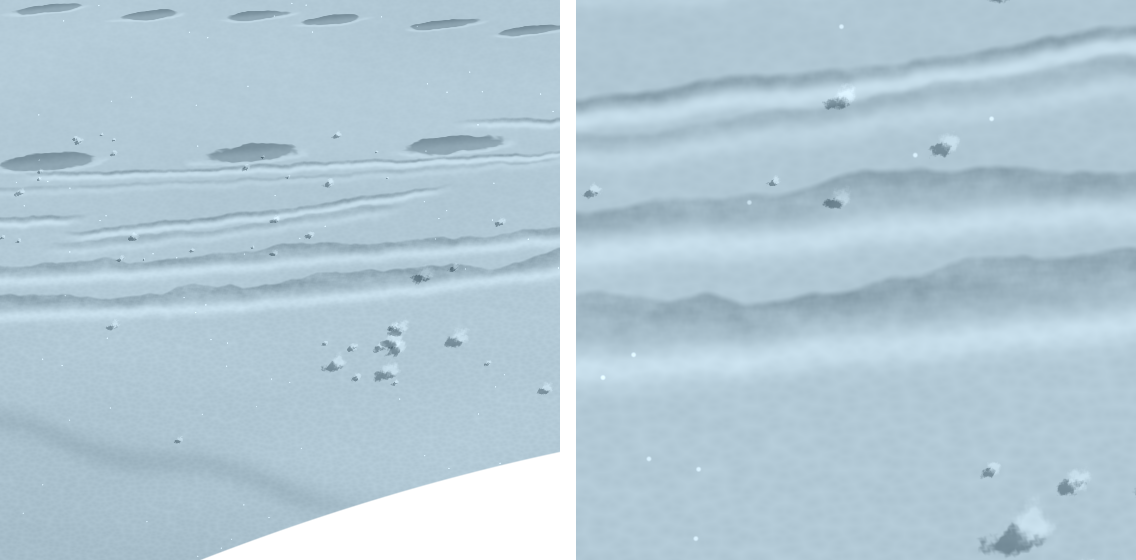
Left, the full canvas; right, a detail of the centre.
A Shadertoy shader for this texture:

```glsl
// Sunlit snow crossed by shallow ski grooves, with rows of hollow footprints,
// scattered clumps and a white curved corner. Each feature adds a signed
// light offset to one snow colour; layered sines and cells roughen it.
#define SNOW vec3(0.700, 0.790, 0.840)
#define BLANK vec3(1.0)
#define GROOVE_DEPTH 0.15
#define RIM_LIGHT 0.085
#define PRINT_DEPTH 0.21
#define CLUMP_DEPTH 0.23
#define GRAIN 0.030
#define SPARKLE 0.16
#define CLUMPS 18
#define CRUMBS 26

vec2 hash2(vec2 p) {
    vec3 q = fract(p.xyx * vec3(0.1031, 0.1030, 0.0973));
    q += dot(q, q.yzx + 33.33);
    return fract((q.xx + q.yz) * q.zy);
}

// Layered, rotated sines, roughly -1 to 1
float wave(vec2 p) {
    float sum = 0.0, amp = 0.5;
    for (int i = 0; i < 4; i++) {
        p = mat2(0.8, -0.6, 0.6, 0.8) * p * 1.9 + 1.3;
        sum += amp * sin(p.x + 1.5 * sin(p.y));
        amp *= 0.6;
    }
    return sum;
}

// Cellular noise: distance to the nearest seed and that seed's random value
vec2 cells(vec2 p) {
    vec2 nearest = vec2(9.0, 0.0);
    for (int j = -1; j <= 1; j++)
    for (int i = -1; i <= 1; i++) {
        vec2 cell = floor(p) + vec2(i, j);
        float d = length(cell + hash2(cell) - p);
        if (d < nearest.x) nearest = vec2(d, hash2(cell + 71.0).x);
    }
    return nearest;
}

// Track along a parabola: shaded bank above, bright rim below
float groove(vec2 p, vec3 curve, float width, vec2 span, float strength) {
    float y = curve.x + p.x * (curve.y + p.x * curve.z);
    float d = p.y - y + 0.003 * wave(vec2(p.x * 22.0, curve.x * 50.0));
    float w = max(width * (0.85 + 0.4 * wave(vec2(p.x * 7.0, curve.x * 90.0))), 0.003);
    float reach = smoothstep(span.x - 0.04, span.x + 0.04, p.x)
                * (1.0 - smoothstep(span.y - 0.04, span.y + 0.04, p.x));
    float bank = smoothstep(-0.1 * w, w, d) * (1.0 - smoothstep(w, w + 0.005, d));
    bank *= 0.75 + 0.3 * wave(p * vec2(14.0, 60.0)) + 0.15 * wave(p * 110.0);
    float r = (d + 0.003) / (0.004 + 0.2 * width);
    return reach * strength * (RIM_LIGHT * exp(-r * r) - GROOVE_DEPTH * bank);
}

// Sunken footprint, darkest under its far edge
float footprint(vec2 p, vec2 centre, vec2 radius) {
    vec2 q = p - centre;
    q.y -= 0.1 * q.x;
    q /= radius;
    if (dot(q, q) > 9.0) return 0.0;
    float e = length(q) + 0.22 * wave(p * vec2(20.0, 45.0) + centre * 9.0);
    float hollow = 1.0 - smoothstep(0.88, 1.06, e);
    float tone = mix(0.65, 1.1, smoothstep(-0.5, 0.9, q.y));
    float lip = exp(-pow((e - 1.2) * 5.0, 2.0)) * smoothstep(0.1, -0.7, q.y);
    return 0.05 * lip - PRINT_DEPTH * hollow * tone;
}

// Lump of snow: lit to the upper right, shadow to the lower left
float clump(vec2 p, vec2 centre, float radius) {
    vec2 q = (p - centre) / radius;
    if (dot(q, q) > 12.0) return 0.0;
    float rough = 0.35 * wave(q * 1.6 + centre * 40.0);
    float shadow = 1.0 - smoothstep(0.5, 1.05, length(vec2(q.x * 0.8 - q.y * 0.4, q.y * 1.3)) + rough);
    float lit = 1.0 - smoothstep(0.3, 1.2, length(q - vec2(0.9, 0.8)) - rough);
    return 0.09 * lit - CLUMP_DEPTH * shadow * (1.0 - 0.8 * lit);
}

void mainImage(out vec4 fragColor, in vec2 fragCoord) {
    vec2 p = fragCoord / iResolution.y;

    // Broad undulation, dimmer lower left corner, soft drift shadow
    float light = 0.012 * wave(p * vec2(1.6, 5.0));
    light -= 0.05 * smoothstep(0.5, 0.0, p.y + 0.4 * p.x);
    float drift = p.y - 0.24 + 0.22 * p.x - 0.012 * sin(p.x * 17.0 + 1.2);
    light -= 0.055 * exp(-pow(drift / 0.024, 2.0)) * smoothstep(0.75, 0.5, p.x);

    // Fine grain, pits and rare glints
    float near = 1.0 - 0.6 * smoothstep(0.3, 0.8, p.y);
    light += GRAIN * near * (cells(p * vec2(100.0, 150.0)).x - 0.45);
    light += 0.006 * wave(p * vec2(55.0, 80.0));
    vec2 glint = cells(p * 70.0);
    light += SPARKLE * step(0.985, glint.y) * smoothstep(0.14, 0.04, glint.x);

    // Grooves, nearest first
    light += groove(p, vec3(0.437, 0.020, 0.059), 0.034, vec2(-0.1, 1.1), 1.0);
    light += groove(p, vec3(0.499, 0.050, 0.024), 0.028, vec2(-0.1, 1.1), 0.95);
    light += groove(p, vec3(0.545, 0.060, 0.073), 0.013, vec2(0.10, 0.70), 0.55);
    light += groove(p, vec3(0.569, 0.060, 0.073), 0.008, vec2(0.14, 0.78), 1.0);
    light += groove(p, vec3(0.600, 0.060, 0.000), 0.008, vec2(-0.1, 0.13), 1.1);
    light += groove(p, vec3(0.657, 0.025, 0.030), 0.007, vec2(-0.1, 1.1), 0.4);
    light += groove(p, vec3(0.681, 0.030, 0.012), 0.006, vec2(0.06, 1.1), 1.0);
    light += groove(p, vec3(0.760, 0.020, 0.000), 0.007, vec2(0.84, 1.1), 0.9);

    // Two rows of footprints
    for (int i = 0; i < 6; i++) {
        float k = float(i);
        vec2 jitter = hash2(vec2(k, 5.0)) - 0.5;
        light += footprint(p, vec2(0.1 + 0.17 * k, 0.978 - 0.005 * k) + jitter * vec2(0.05, 0.014),
                           vec2(0.055, 0.008));
    }
    for (int i = 0; i < 3; i++) {
        float k = float(i);
        light += footprint(p, vec2(0.088 + 0.36 * k, 0.712 + 0.015 * k), vec2(0.083, 0.016));
    }

    // Clumps, the first few gathered, and crumbs along the grooves
    for (int i = 0; i < CLUMPS; i++) {
        vec2 h = hash2(vec2(i, 17));
        vec2 centre = i < 7 ? vec2(0.57, 0.31) + h * vec2(0.14, 0.11)
                            : vec2(0.02, 0.16) + h * vec2(0.96, 0.36);
        light += clump(p, centre, 0.004 + 0.011 * hash2(vec2(i, 29)).x);
    }
    for (int i = 0; i < CRUMBS; i++) {
        vec2 centre = vec2(0.0, 0.53) + hash2(vec2(i, 43)) * vec2(1.0, 0.23);
        light += clump(p, centre, 0.002 + 0.005 * hash2(vec2(i, 61)).y);
    }

    // Curved white corner
    float t = p.x - 0.358;
    float edge = t * (0.388 - 0.136 * t) - p.y;
    float soft = 1.0 / iResolution.y;
    vec3 colour = mix(SNOW + light, BLANK, smoothstep(-soft, soft, edge));
    fragColor = vec4(clamp(colour, 0.0, 1.0), 1.0);
}
```
